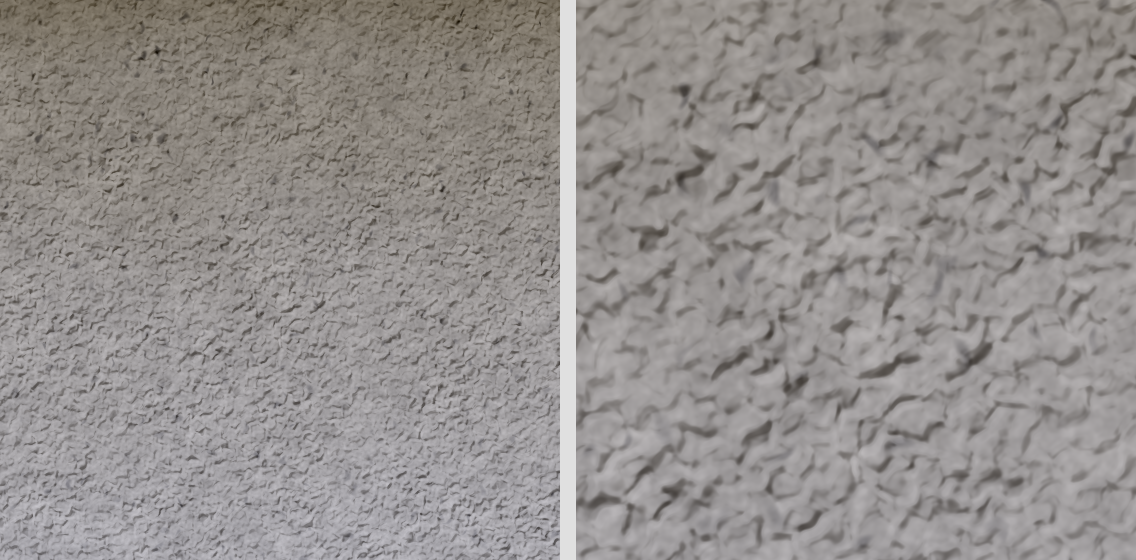
Left: the whole. Right: its middle third, enlarged.
Give the GLSL for this texture, as a Shadertoy shader.

```glsl
// Rough grey plaster wall with fine curled relief, dark pits and a brown shade towards the top.

const float TAU = 6.2831853;

float hash(vec2 p) {
    vec3 q = fract(vec3(p.xyx) * 0.1031);
    q += dot(q, q.yzx + 33.33);
    return fract((q.x + q.y) * q.z);
}

float cornerSlope(vec2 cell, vec2 offset) {
    float angle = TAU * hash(cell);
    return dot(vec2(cos(angle), sin(angle)), offset);
}

float gradientNoise(vec2 p) {
    vec2 i = floor(p), f = fract(p);
    vec2 u = f * f * f * (f * (f * 6.0 - 15.0) + 10.0);
    vec2 e = vec2(1.0, 0.0);
    float low = mix(cornerSlope(i, f), cornerSlope(i + e.xy, f - e.xy), u.x);
    float high = mix(cornerSlope(i + e.yx, f - e.yx), cornerSlope(i + e.xx, f - e.xx), u.x);
    return mix(low, high, u.y);
}

vec2 rotate(vec2 p, float angle) {
    float c = cos(angle), s = sin(angle);
    return vec2(c * p.x + s * p.y, c * p.y - s * p.x);
}

// Bends the plane so that ridges curl
vec2 warp(vec2 p, float amount) {
    return p + amount * vec2(gradientNoise(p + 17.3), gradientNoise(p + 71.9));
}

// Height of the plaster: lumps, crumbs and wide swells
float plasterHeight(vec2 p) {
    vec2 q = warp(rotate(p, 0.6) * vec2(0.82, 1.02) + 40.0, 0.9);
    float lumps = gradientNoise(q);
    float crumbs = gradientNoise(rotate(q, 1.1) * 1.8 + 9.0);
    float swells = gradientNoise(rotate(p, 0.3) * 0.45 + 80.0);
    return lumps + 0.45 * crumbs + 0.7 * swells;
}

// Scattered elongated holes, one at most per cell
float pits(vec2 p, float share) {
    vec2 home = floor(p);
    float cover = 0.0;
    for (int y = -1; y <= 1; y++) {
        for (int x = -1; x <= 1; x++) {
            vec2 cell = home + vec2(x, y);
            float present = step(hash(cell + 5.7), share);
            vec2 centre = cell + vec2(hash(cell + 11.0), hash(cell + 23.0));
            float tilt = mix(0.3, 2.3, hash(cell + 37.0));
            float size = mix(0.14, 0.34, hash(cell + 53.0));
            vec2 d = rotate(p - centre, tilt) / (size * vec2(1.0, 0.5));
            float depth = mix(0.35, 1.0, hash(cell + 67.0));
            cover = max(cover, present * depth * (1.0 - smoothstep(0.2, 1.3, length(d))));
        }
    }
    return cover;
}

// Wall colour from the cool foot to the brown top
vec3 wallTone(float height) {
    vec3 foot = vec3(0.672, 0.667, 0.692);
    vec3 middle = vec3(0.622, 0.608, 0.607);
    vec3 upper = vec3(0.547, 0.522, 0.487);
    vec3 top = vec3(0.460, 0.425, 0.362);
    vec3 tone = mix(foot, middle, smoothstep(-0.1, 0.55, height));
    tone = mix(tone, upper, smoothstep(0.40, 0.88, height));
    return mix(tone, top, smoothstep(0.86, 1.04, height));
}

void mainImage(out vec4 fragColor, in vec2 fragCoord) {
    vec2 uv = fragCoord / iResolution.xy;
    vec2 grain = uv * 88.0;

    // Light falls from the upper left
    vec2 towardLight = vec2(-0.20, 0.32);
    float height = plasterHeight(grain - 0.3 * towardLight);
    float slope = plasterHeight(grain + towardLight) - height;
    float shadow = smoothstep(-0.05, 0.80, slope);
    float glow = smoothstep(0.0, 0.70, -slope);
    float hollow = smoothstep(0.10, 0.75, -height);

    // Relief fades upwards and varies in patches
    float patches = gradientNoise(uv * 7.0 + 3.0) + gradientNoise(uv * 17.0 + 60.0);
    float relief = mix(1.0, 0.66, smoothstep(0.50, 0.92, uv.y)) * (1.0 + 0.6 * patches);

    vec3 color = wallTone(uv.y + 0.07 * gradientNoise(uv * 4.0 + 30.0));
    color -= relief * shadow * vec3(0.182, 0.186, 0.197);
    color -= relief * hollow * vec3(0.080, 0.081, 0.084);
    color += relief * glow * vec3(0.040, 0.040, 0.042);

    // Broad stains, blotches and fine grit
    color += 0.040 * gradientNoise(rotate(uv, 0.5) * 11.0 + 50.0);
    color += 0.060 * gradientNoise(warp(rotate(uv, 0.8) * 36.0, 0.6) + 20.0);
    color += 0.050 * gradientNoise(rotate(uv, 0.4) * 140.0 + 90.0);
    color += 0.025 * gradientNoise(rotate(uv, 0.9) * 230.0 + 7.0);

    // Pits are crowded in patches, and darker near the top
    float upperWall = smoothstep(0.35, 0.85, uv.y);
    vec2 pitPlane = warp(uv * 60.0, 0.6) * 0.5;
    float pitDepth = mix(0.13, 0.22, upperWall) * (1.0 + 0.8 * patches);
    color -= pits(pitPlane, 0.42) * pitDepth * vec3(1.0, 0.98, 0.92);

    fragColor = vec4(clamp(color, 0.0, 1.0), 1.0);
}
```
